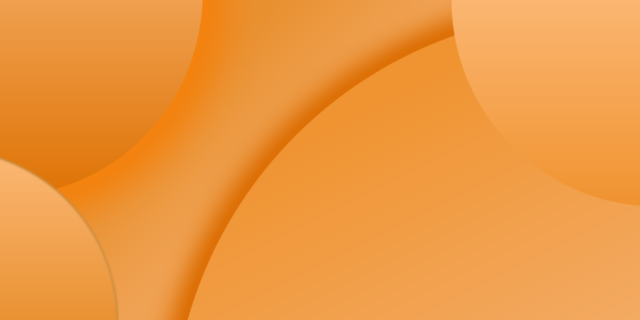
This background is drawn by a Shadertoy shader. Its source:

```glsl
// Discs: centre x, centre y, radius (canvas height = 1)
#define BIG_DISC vec3(1.859, -0.358, 1.322)
#define UPPER_LEFT_DISC vec3(0.0, 1.018, 0.633)
#define UPPER_RIGHT_DISC vec3(2.057, 1.0, 0.646)
#define LOWER_LEFT_DISC vec3(-0.1745, -0.008, 0.542)
#define SHADOW_WIDTH 0.065
#define GLOW_WIDTH 0.10
#define RIM_WIDTH 0.005

const vec3 PEACH = vec3(0.984, 0.714, 0.445);
const vec3 APRICOT = vec3(0.952, 0.667, 0.385);
const vec3 AMBER = vec3(0.941, 0.580, 0.196);
const vec3 SAND = vec3(0.941, 0.637, 0.330);
const vec3 OCHRE = vec3(0.910, 0.565, 0.188);
const vec3 BURNT = vec3(0.878, 0.463, 0.040);
const vec3 SHADOW = vec3(0.865, 0.435, 0.020);
const vec3 GLOW = vec3(0.953, 0.510, 0.059);
const vec3 RIM = vec3(0.790, 0.550, 0.250);

float discDistance(vec2 p, vec3 disc) {
    return length(p - disc.xy) - disc.z;
}

float falloff(float d, float width) {
    float t = max(d, 0.0) / width;
    return exp(-t * t);
}

// Linear blend between two colours as x runs from start to end
vec3 ramp(vec3 a, vec3 b, float start, float end, float x) {
    return mix(a, b, clamp((x - start) / (end - start), 0.0, 1.0));
}

void mainImage(out vec4 fragColor, in vec2 fragCoord) {
    vec2 p = fragCoord / iResolution.y;
    p.x += 1.0 - 0.5 * iResolution.x / iResolution.y;
    float pixel = 1.0 / iResolution.y;
    float down = 1.0 - p.y;

    float big = discDistance(p, BIG_DISC);
    float upperLeft = discDistance(p, UPPER_LEFT_DISC);
    float upperRight = discDistance(p, UPPER_RIGHT_DISC);
    float lowerLeft = discDistance(p, LOWER_LEFT_DISC);

    // Diagonal backdrop with the glow and shadow cast on it
    vec3 color = ramp(OCHRE, SAND, 0.86, 1.38, p.x + down);
    color = mix(color, GLOW, falloff(upperLeft, GLOW_WIDTH));
    color = mix(color, SHADOW, falloff(big, SHADOW_WIDTH));

    // Large disc
    vec3 fill = ramp(AMBER, APRICOT, 0.91, 2.0, 0.5 * p.x + down);
    color = mix(color, fill, smoothstep(pixel, -pixel, big));

    // Upper discs
    fill = ramp(SAND, BURNT, -0.04, 0.56, down);
    color = mix(color, fill, smoothstep(pixel, -pixel, upperLeft));
    fill = ramp(PEACH, AMBER, 0.0, 0.62, down);
    color = mix(color, fill, smoothstep(pixel, -pixel, upperRight));

    // Lower left disc with a thin rim
    fill = ramp(PEACH, OCHRE, 0.5, 1.02, down);
    color = mix(color, fill, smoothstep(pixel, -pixel, lowerLeft));
    color = mix(color, RIM, 0.65 * falloff(abs(lowerLeft), RIM_WIDTH));

    fragColor = vec4(color, 1.0);
}
```
